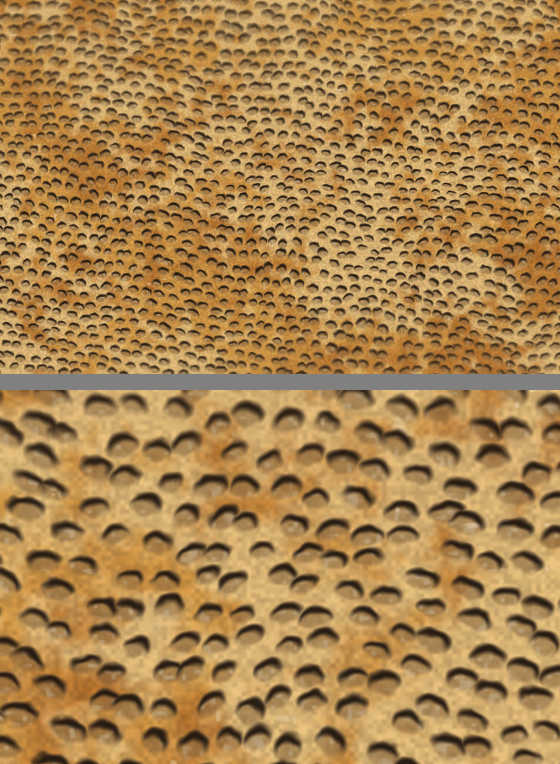
Top: the whole. Bottom: its middle third, enlarged.
This texture is drawn by a WebGL 1 fragment shader. Its source:

```glsl
precision highp float;
// Leathery ochre skin covered in small hooded pores, with mottled tan and rust patches.
uniform vec2 u_resolution;

const vec3 OCHRE = vec3(0.79, 0.57, 0.26);
const vec3 CREAM = vec3(0.86, 0.73, 0.49);
const vec3 RUST = vec3(0.66, 0.40, 0.15);
const vec3 PIT_FLOOR = vec3(0.53, 0.40, 0.25);
const vec3 PIT_GLINT = vec3(0.72, 0.64, 0.52);
const vec3 SHADOW = vec3(0.13, 0.09, 0.06);
const vec2 PORE_DENSITY = vec2(28.0, 34.0); // pores per canvas height

float hash(vec2 p) {
  return fract(sin(dot(p, vec2(127.1, 311.7))) * 43758.5453);
}

float noise(vec2 p) {
  vec2 i = floor(p);
  vec2 f = fract(p);
  f = f * f * (3.0 - 2.0 * f);
  float low = mix(hash(i), hash(i + vec2(1.0, 0.0)), f.x);
  float high = mix(hash(i + vec2(0.0, 1.0)), hash(i + vec2(1.0, 1.0)), f.x);
  return mix(low, high, f.y);
}

float fbm(vec2 p) {
  float sum = 0.0;
  float amplitude = 0.5;
  for (int i = 0; i < 4; i++) {
    sum += amplitude * noise(p);
    p = p * 2.03 + 17.3;
    amplitude *= 0.5;
  }
  return sum / 0.9375;
}

vec2 rotate(vec2 p, float angle) {
  float c = cos(angle);
  float s = sin(angle);
  return vec2(c * p.x - s * p.y, s * p.x + c * p.y);
}

// Soft filled ellipse: 1 inside, 0 outside.
float ellipse(vec2 p, vec2 radius, float blur) {
  float d = (length(p / radius) - 1.0) * min(radius.x, radius.y);
  return 1.0 - smoothstep(-blur, blur, d);
}

// One pore: x = dark hood, y = pit floor, z = pale lower rim.
vec3 pore(vec2 p, float size, float blur) {
  vec2 radius = vec2(0.37, 0.28) * size;
  float pit = ellipse(p, radius, blur);
  float open = ellipse(p + vec2(0.02, 0.17) * size, radius * vec2(1.0, 0.95), blur);
  float rim = ellipse(p + vec2(0.0, 0.15), radius * 1.25, blur + 0.08);
  return vec3(pit * (1.0 - open), pit, rim * (1.0 - pit));
}

// Strongest pore coverage from the staggered, jittered cells nearby.
vec3 poreField(vec2 q, float blur) {
  vec3 cover = vec3(0.0);
  for (int j = -1; j <= 1; j++) {
    float row = floor(q.y) + float(j);
    float shift = 0.5 * mod(row, 2.0);
    for (int i = -1; i <= 1; i++) {
      vec2 cell = vec2(floor(q.x - shift) + float(i), row);
      vec2 jitter = vec2(hash(cell), hash(cell + 41.7)) - 0.5;
      vec2 center = cell + vec2(0.5 + shift, 0.5) + jitter * vec2(0.5, 0.42);
      vec2 offset = (q - center) * vec2(1.0, PORE_DENSITY.x / PORE_DENSITY.y);
      float tilt = -0.12 + 0.7 * (hash(cell + 9.2) - 0.5);
      float size = mix(0.84, 1.12, hash(cell + 73.1));
      cover = max(cover, pore(rotate(offset, tilt), size, blur));
    }
  }
  return cover;
}

// Broad stains, cloudy mottling and fine grain of the skin.
vec3 skin(vec2 p, float grain) {
  float stain = fbm(p * 3.2 + 5.0);
  float mottle = fbm(p * 22.0 + 31.0);
  vec3 color = mix(OCHRE, RUST, 0.85 * smoothstep(0.42, 0.75, 0.5 * stain + 0.5 * mottle));
  float pale = 0.55 * fbm(p * 4.0 + 60.0) + 0.45 * fbm(p * 30.0 + 80.0);
  color = mix(color, CREAM, 0.85 * smoothstep(0.43, 0.62, pale));
  return color * (1.0 + 0.22 * (grain - 0.5));
}

void main() {
  vec2 p = gl_FragCoord.xy / u_resolution.y;
  float aspect = u_resolution.x / u_resolution.y;

  // Focus is sharpest in a band across the middle and softest at the upper left.
  float focus = p.y - 0.4 - 0.2 * (p.x / aspect - 0.5);
  float defocus = smoothstep(0.1, 0.65, abs(focus));
  float blur = mix(0.075, 0.16, defocus);

  vec2 warp = vec2(noise(p * 5.0), noise(p * 5.0 + 23.0)) - 0.5;
  vec2 q = (rotate(p, 0.16) + 0.045 * warp) * PORE_DENSITY;
  q += 0.12 * (vec2(noise(p * 110.0), noise(p * 110.0 + 7.0)) - 0.5);
  vec3 cover = poreField(q + 50.0, blur);

  float grain = mix(noise(p * 240.0), 0.5, 0.6 * defocus);
  vec3 color = skin(p, grain);
  color = mix(color, CREAM, 0.25 * cover.z * noise(p * 45.0));

  // Pit floors carry small grey glints under the dark hood.
  float glint = smoothstep(0.55, 0.9, noise(p * 190.0 + 11.0)) * (1.0 - 0.6 * defocus);
  vec3 pitColor = mix(mix(PIT_FLOOR, color, 0.3), PIT_GLINT, 0.75 * glint);
  color = mix(color, pitColor, 0.82 * cover.y);
  color = mix(color, SHADOW, mix(0.95, 0.8, defocus) * cover.x);

  // Rare bright flecks.
  float fleck = smoothstep(0.9, 0.98, noise(p * 75.0 + 3.0)) * noise(p * 9.0);
  color = mix(color, vec3(0.93, 0.87, 0.75), 0.6 * fleck * (1.0 - cover.x));
  gl_FragColor = vec4(color, 1.0);
}
```
